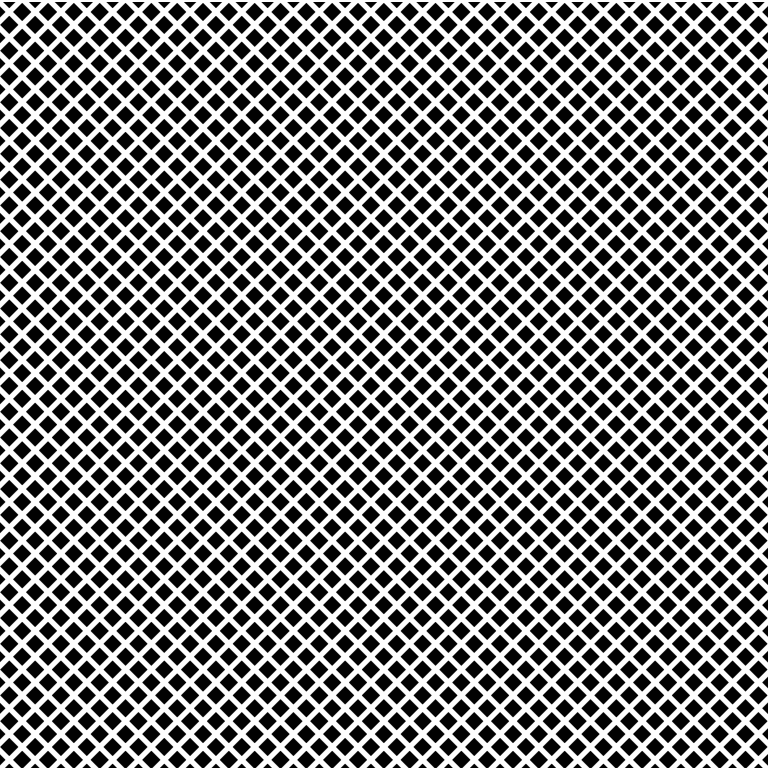
Reproduce this pattern procedurally as a WebGL 2 fragment shader.

```glsl
#version 300 es
precision highp float;

uniform vec2 u_resolution;
out vec4 fragColor;

float roundedBox(vec2 p, float halfSize, float radius) {
    vec2 q = abs(p) - halfSize + radius;
    return length(max(q, 0.0)) + min(max(q.x, q.y), 0.0) - radius;
}

void main() {
    vec2 uv = gl_FragCoord.xy / u_resolution;
    vec2 repeats = vec2(29.73, 29.78);

    // Diagonal lattice: every integer point is a diamond centre
    vec2 grid = (uv - vec2(0.0289, 0.9844)) * repeats;
    vec2 lattice = vec2(grid.x + grid.y, grid.x - grid.y);
    vec2 cell = fract(lattice + 0.5) - 0.5;

    // Black diamonds between white bars, with edges about one pixel soft
    float diamond = roundedBox(cell, 0.355, 0.04);
    float pixel = 1.4142 * repeats.y / u_resolution.y;
    float ink = 1.0 - smoothstep(-0.7 * pixel, 0.7 * pixel, diamond);

    // Thin white margin along the top
    float edge = 0.5 / u_resolution.y;
    ink *= 1.0 - smoothstep(0.9974 - edge, 0.9974 + edge, uv.y);

    vec3 white = vec3(0.995);
    vec3 black = vec3(0.008);
    fragColor = vec4(mix(white, black, ink), 1.0);
}
```
